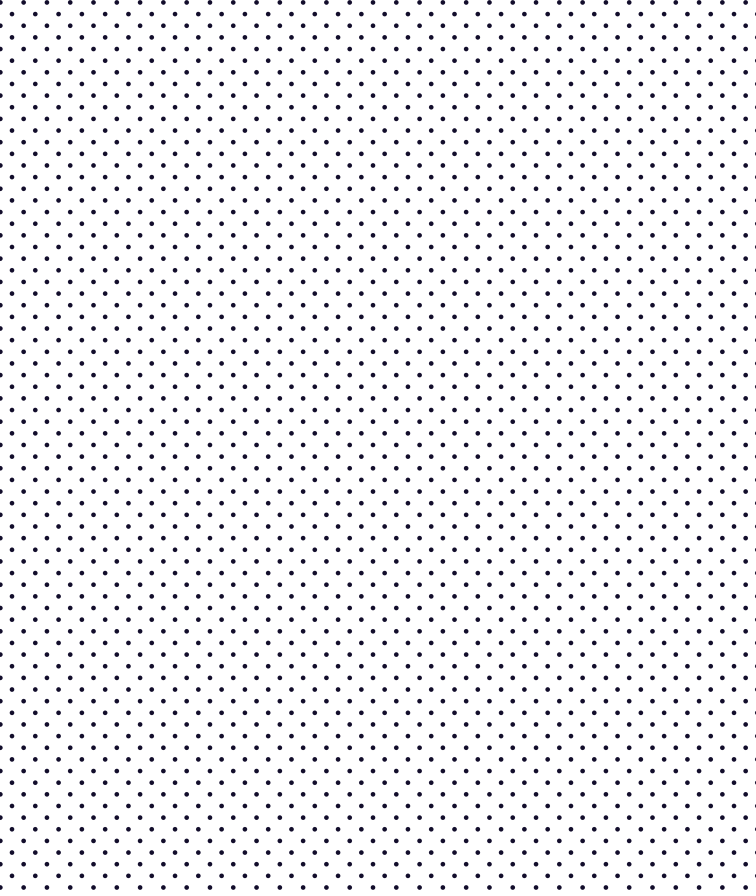
This pattern is drawn by a WebGL 2 fragment shader. Its source:

```glsl
#version 300 es
precision highp float;
// Fine staggered polka dots in dark indigo on white.

uniform vec2 u_resolution;
out vec4 fragColor;

const vec3 PAPER = vec3(1.0);
const vec3 INDIGO = vec3(0.07, 0.05, 0.17);
const float REPEATS_DOWN = 38.47;            // repeats per canvas height
const vec2 FIRST_DOT = vec2(0.015, 0.105);   // from the top left, in repeats
const float DOT_RADIUS = 0.0985;             // in repeats
const float EDGE_PIXELS = 0.65;              // half width of the soft edge

// Distance to the nearest point of the unit square lattice.
float latticeDistance(vec2 p) {
    return length(fract(p + 0.5) - 0.5);
}

// Two square lattices, the second shifted by half a repeat both ways.
float staggeredDistance(vec2 p) {
    return min(latticeDistance(p), latticeDistance(p - 0.5));
}

// Soft coverage of a disc from the distance to its centre.
float discCoverage(float dist, float radius, float softness) {
    return 1.0 - smoothstep(radius - softness, radius + softness, dist);
}

void main() {
    // Repeat units, measured down from the top left corner.
    float pixel = REPEATS_DOWN / u_resolution.y;
    vec2 fromTop = vec2(gl_FragCoord.x, u_resolution.y - gl_FragCoord.y);
    vec2 p = fromTop * pixel - FIRST_DOT;

    float dots = discCoverage(staggeredDistance(p), DOT_RADIUS, EDGE_PIXELS * pixel);
    fragColor = vec4(mix(PAPER, INDIGO, dots), 1.0);
}
```
